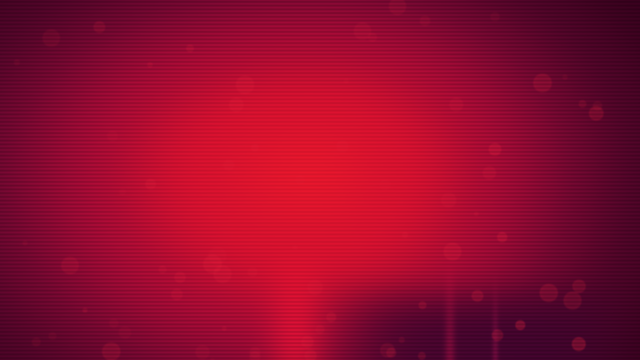
A Shadertoy shader for this background:

```glsl
// Crimson glow with fine scanlines, soft light shafts and drifting bokeh discs.

const vec2  GLOW_CENTER = vec2(0.482, 0.515);
const vec3  CORE   = vec3(0.88, 0.085, 0.17);
const vec3  RED    = vec3(0.82, 0.065, 0.18);
const vec3  ROSE   = vec3(0.62, 0.040, 0.20);
const vec3  WINE   = vec3(0.45, 0.030, 0.185);
const vec3  PLUM   = vec3(0.30, 0.018, 0.15);
const vec3  NIGHT  = vec3(0.21, 0.005, 0.11);
const vec3  SHADOW = vec3(0.23, 0.015, 0.17);
const vec3  BOKEH  = vec3(0.88, 0.130, 0.23);
const float SCANLINES = 96.0;
const float SCAN_DEPTH = 0.07;
const int   BOKEH_COUNT = 72;

float hash(float n) {
    return fract(sin(n * 12.9898 + 4.137) * 43758.55);
}

// Colour ramp from the glow core to the dark corners
vec3 glowRamp(float d) {
    vec3 c = mix(CORE, RED, smoothstep(0.0, 0.23, d));
    c = mix(c, ROSE, smoothstep(0.18, 0.41, d));
    c = mix(c, WINE, smoothstep(0.36, 0.54, d));
    c = mix(c, PLUM, smoothstep(0.48, 0.67, d));
    return mix(c, NIGHT, smoothstep(0.62, 0.82, d));
}

// Vertical light shaft that fades out upwards
float shaft(vec2 uv, float x, float width, float height) {
    float k = (uv.x - x) / width;
    return exp(-k * k) * (1.0 - smoothstep(0.0, height, uv.y));
}

void mainImage(out vec4 fragColor, in vec2 fragCoord) {
    vec2 uv = fragCoord / iResolution.xy;
    float aspect = iResolution.x / iResolution.y;
    vec2 frame = vec2(aspect, 1.0);
    float pixel = 1.0 / iResolution.y;

    // Lopsided elliptical glow
    vec2 q = (uv - GLOW_CENTER) * frame;
    q.x *= mix(0.62, 0.72, smoothstep(-0.2, 0.2, q.x));
    q.y *= mix(0.85, 1.0, smoothstep(-0.2, 0.2, q.y));
    float d = length(q);
    vec3 color = glowRamp(d);

    // Dark haze along the lower right
    vec2 haze = (uv - vec2(0.75, 0.0)) / vec2(0.21, 0.19);
    color = mix(color, SHADOW, 0.85 * exp(-dot(haze * haze, haze * haze)));

    // Light shafts rising from the bottom
    color += vec3(0.20, 0.02, 0.0) * shaft(uv, 0.463, 0.045, 0.34);
    color += vec3(0.18, 0.02, 0.04) * shaft(uv, 0.703, 0.008, 0.30);
    color += vec3(0.14, 0.02, 0.05) * shaft(uv, 0.774, 0.005, 0.26);

    // Scattered discs, denser near the bottom and fainter inside the glow
    for (int i = 0; i < BOKEH_COUNT; i++) {
        float seed = float(i) * 5.0 + 1.0;
        vec2 center = vec2(hash(seed), pow(hash(seed + 1.0), 1.5));
        float size = hash(seed + 2.0);
        float radius = mix(0.005, 0.026, size);
        float edge = max(1.5 * pixel, 0.002);
        float dist = length((uv - center) * frame);
        float disc = 1.0 - smoothstep(radius - edge, radius + edge, dist);
        float rim = mix(0.85, 1.0, smoothstep(0.5, 1.0, dist / radius));
        float lowRight = smoothstep(0.45, 0.85, center.x) * (1.0 - center.y);
        float alpha = mix(0.07, 0.22, hash(seed + 3.0)) + 0.22 * lowRight * hash(seed + 4.0);
        color = mix(color, BOKEH, disc * rim * alpha);
    }

    // Fine horizontal scanlines, stronger away from the core
    float depth = SCAN_DEPTH * mix(0.6, 1.5, smoothstep(0.1, 0.5, d));
    color *= 1.0 + depth * cos(6.28318 * uv.y * SCANLINES);

    fragColor = vec4(clamp(color, 0.0, 1.0), 1.0);
}
```
